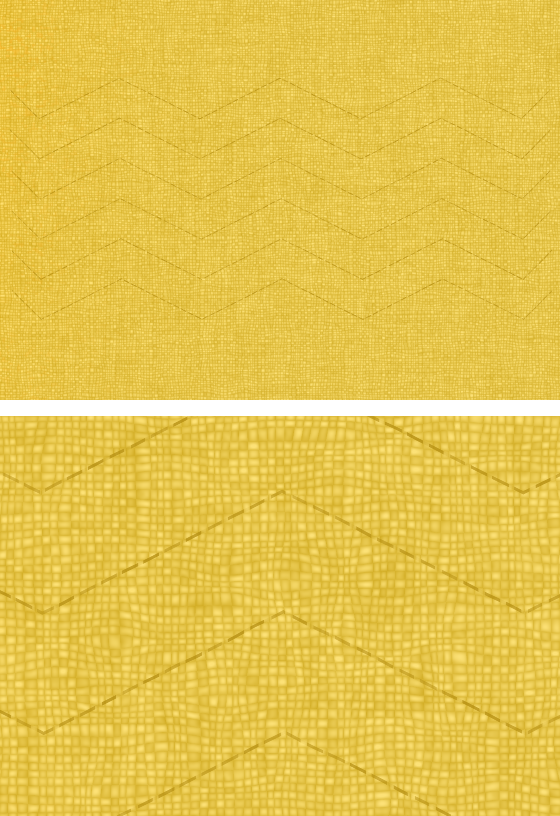
Top: the whole. Bottom: its middle third, enlarged.
Give the GLSL for this texture, as a WebGL 2 fragment shader.

```glsl
#version 300 es
precision highp float;
// Yellow woven linen with six rows of dashed zigzag stitching.
uniform vec2 u_resolution;
out vec4 outColor;

float hash(vec2 p) {
  vec3 q = fract(p.xyx * vec3(0.1031, 0.1030, 0.0973));
  q += dot(q, q.yzx + 33.33);
  return fract((q.x + q.y) * q.z);
}

float noise(vec2 p) {
  vec2 i = floor(p), f = fract(p);
  f = f * f * (3.0 - 2.0 * f);
  return mix(mix(hash(i), hash(i + vec2(1, 0)), f.x),
             mix(hash(i + vec2(0, 1)), hash(i + vec2(1, 1)), f.x), f.y);
}

// Plain weave: height of the thread lying on top, 0 in the gaps
float weave(vec2 p) {
  vec2 wobble = vec2(noise(p * vec2(90, 30)), noise(p * vec2(30, 90) + 50.0));
  vec2 q = p * vec2(196, 204) + 1.1 * wobble;
  vec2 cell = floor(q);
  vec2 across = cos(3.14159 * (fract(q) - 0.5));
  bool warpOnTop = mod(cell.x + cell.y, 2.0) < 0.5;
  float h = warpOnTop ? across.x * sqrt(across.y) : across.y * sqrt(across.x);
  return h * (0.65 + 0.7 * hash(cell)) + (warpOnTop ? -0.11 : 0.11);
}

// Cloth tone from dark gap (0) to bright thread (1)
float clothTone(vec2 p) {
  float warpSlub = noise(vec2(p.x * 200.0, p.y * 18.0));
  float weftSlub = noise(vec2(p.x * 18.0, p.y * 200.0) + 70.0);
  float grain = noise(p * 330.0 + 30.0);
  float blotch = noise(p * 20.0 + 9.0);
  return 0.12 + 0.72 * weave(p) + 0.17 * (warpSlub - 0.5)
       + 0.17 * (weftSlub - 0.5) + 0.24 * (grain - 0.5) + 0.05 * (blotch - 0.5);
}

// Coverage of the stitched rows; p.y runs downward
float stitches(vec2 p, float pixel) {
  const float period = 0.2871, amplitude = 0.0725, spacing = 0.0717;
  p.x -= 0.011 * (p.y - 0.17);
  float side = abs(p.x - 0.5);
  float depth = abs(fract((p.x - 0.5) / period + 0.5) - 0.5) * 2.0 * amplitude;
  float slope = 2.0 * amplitude / period;

  // The outer legs climb more steeply than the others
  float outer = side - 1.5 * period;
  if (outer > 0.0) {
    depth = amplitude - outer;
    slope = 1.0;
  }
  float y = p.y - 0.1395 - depth + 0.001 * (noise(p * 60.0) - 0.5);
  float row = clamp(round(y / spacing), 0.0, 5.0);
  float stretch = sqrt(1.0 + slope * slope);
  float dist = abs(y - row * spacing) / stretch;
  float line = 1.0 - smoothstep(-0.5, 0.5, (dist - 0.0009) / pixel);

  // Thread dashes, with their own offset in each row
  float along = p.x * stretch / 0.0142 + hash(vec2(row, 7));
  float fromCentre = abs(fract(along) - 0.5);
  float halfLength = 0.32 + 0.08 * hash(vec2(floor(along), row));
  float dash = 1.0 - smoothstep(-0.5, 0.5, (fromCentre - halfLength) * 0.0142 / pixel);
  float strength = 0.6 + 0.4 * hash(vec2(floor(along), row + 20.0));
  return line * mix(0.18, 1.0, dash) * strength * step(side, 0.482);
}

void main() {
  float pixel = 1.0 / u_resolution.x;
  vec2 p = vec2(gl_FragCoord.x, u_resolution.y - gl_FragCoord.y) * pixel;

  // Four samples per pixel keep the fine weave smooth
  float tone = 0.0;
  for (int i = 0; i < 4; i++) {
    vec2 offset = vec2(i & 1, i >> 1) * 0.5 - 0.25;
    tone += 0.25 * clothTone(p + offset * pixel);
  }
  vec3 color = mix(vec3(0.84, 0.70, 0.18), vec3(0.97, 0.86, 0.43), clamp(tone, -0.1, 1.15));

  // Warmer cloth and orange flecks toward the left edge
  float warmth = exp(-6.0 * p.x) * (1.0 - 0.7 * p.y);
  float fleck = smoothstep(0.62, 0.85, noise(p * vec2(150, 200))) * noise(p * 14.0);
  color += warmth * vec3(0.015, -0.012, -0.05);
  color = mix(color, vec3(0.95, 0.70, 0.14), warmth * fleck * 0.7);

  color = mix(color, vec3(0.70, 0.55, 0.06), 0.75 * stitches(p, pixel));
  outColor = vec4(color, 1.0);
}
```
